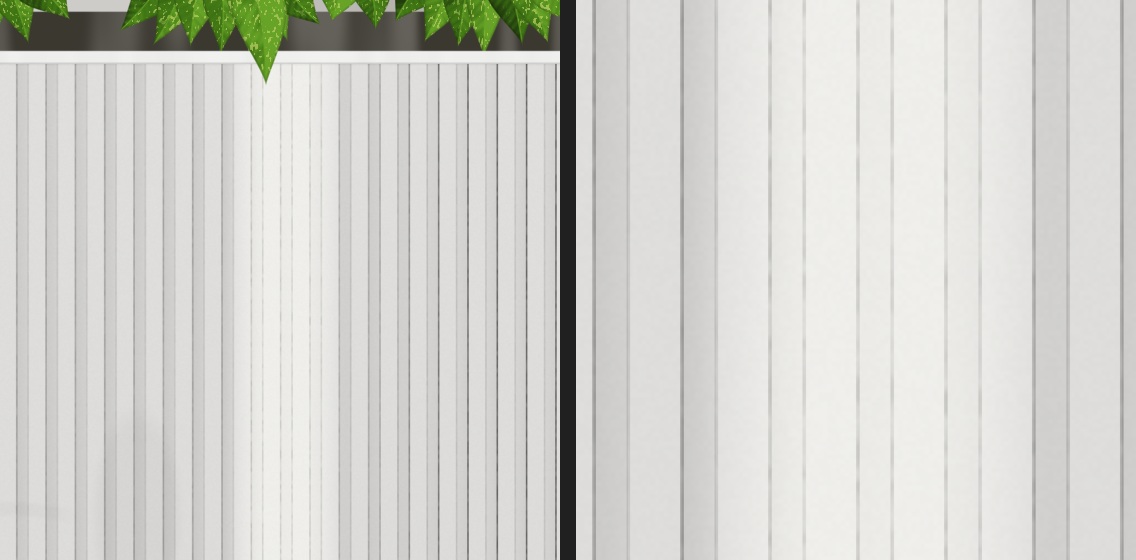
Left, the full canvas; right, a detail of the centre.
This texture is drawn by a WebGL 2 fragment shader. Its source:

```glsl
#version 300 es
precision highp float;
// White ribbed wall panel with a lit centre, a pale cap and speckled leaves hanging behind it.

#define PITCH 0.05236       // distance between grooves
#define FIRST_GROOVE 0.0299 // left edge of the first groove
#define GROOVE 0.39         // groove share of one pitch
#define LINE 0.0009         // half width of the edge lines
#define CAP_TOP 0.909
#define CAP_BOTTOM 0.887
#define LEDGE 0.979         // underside of the upper ledge
#define LEAF_HALF 0.043     // half width of a leaf
#define SPECKLE 0.70        // noise level where leaf spots begin

uniform vec2 u_resolution;
out vec4 fragColor;

const vec3 PANEL = vec3(0.878, 0.875, 0.868);
const vec3 LIT = vec3(0.935, 0.933, 0.922);
const vec3 RECESS = vec3(0.23, 0.22, 0.19);
const vec3 STONE = vec3(0.67, 0.66, 0.64);
const vec3 LEAF_DARK = vec3(0.13, 0.24, 0.05);
const vec3 LEAF_MID = vec3(0.25, 0.46, 0.08);
const vec3 LEAF_LIGHT = vec3(0.40, 0.64, 0.15);
const vec3 LEAF_SPOT = vec3(0.72, 0.80, 0.38);

float hash(vec2 p) {
  vec3 q = fract(p.xyx * 0.1031);
  q += dot(q, q.yzx + 33.33);
  return fract((q.x + q.y) * q.z);
}

float noise(vec2 p) {
  vec2 i = floor(p), f = fract(p);
  f = f * f * (3.0 - 2.0 * f);
  return mix(mix(hash(i), hash(i + vec2(1, 0)), f.x),
             mix(hash(i + vec2(0, 1)), hash(i + 1.0), f.x), f.y);
}

float line(float d, float px) {
  return 1.0 - smoothstep(LINE - 0.5 * px, LINE + px, d);
}

// Pointed leaf: bent axis, midrib, slanted veins and pale spots
void leaf(inout vec3 col, vec2 p, vec2 base, vec2 tip, float halfWidth, float seed, float px) {
  float len = distance(base, tip);
  vec2 dir = (tip - base) / len;
  float u = dot(p - base, dir) / len;
  if (u <= 0.0 || u >= 1.0) return;
  float v = dot(p - base, vec2(-dir.y, dir.x));
  v += (hash(vec2(seed, 5.0)) - 0.5) * 0.06 * u * (1.0 - u);
  float outline = 3.0 * halfWidth * sqrt(u) * pow(1.0 - u, 1.4);
  float mask = 1.0 - smoothstep(-px, px, abs(v) - outline + px);

  float tone = 0.2 + 0.7 * hash(vec2(seed, 9.0)) + 0.3 * (noise(p * 45.0 + seed) - 0.5);
  tone += v > 0.0 ? 0.18 : -0.12;
  float vein = abs(fract(u * 9.0 - abs(v) * 55.0) - 0.5);
  tone += 0.25 * (vein - 0.25);
  vec3 green = mix(LEAF_DARK, LEAF_MID, smoothstep(0.0, 0.45, tone));
  green = mix(green, LEAF_LIGHT, smoothstep(0.45, 1.0, tone));
  float spots = smoothstep(SPECKLE, SPECKLE + 0.12, noise(vec2(u * len * 190.0, v * 330.0) + seed * 7.0));
  green = mix(green, LEAF_SPOT, spots * 0.75 * smoothstep(0.1, 0.6, tone));
  green = mix(green, LEAF_LIGHT, 0.7 * line(abs(v), px));
  green *= 0.75 + 0.25 * smoothstep(0.0, 0.008, outline - abs(v));
  col = mix(col, green, mask);
}

// Clump of leaves spreading to both sides of a centre
void fan(inout vec3 col, vec2 p, float centre, float spread, int count, float px) {
  for (int i = 0; i < count; i++) {
    float t = 2.0 * float(i) / float(count - 1) - 1.0;
    float seed = float(i) + floor(centre * 100.0) + 20.0;
    float h = hash(vec2(seed, 2.0));
    vec2 base = vec2(centre + t * spread * 0.55, 1.04 + 0.02 * h);
    vec2 tip = vec2(centre + t * spread + 0.02 * (h - 0.5), 0.885 + 0.05 * t * t + 0.03 * h);
    leaf(col, p, base, tip, LEAF_HALF * (0.75 + 0.4 * h), seed, px);
  }
}

vec3 wall(vec2 p, float px) {
  float cell = fract((p.x - FIRST_GROOVE) / PITCH);
  float lit = smoothstep(0.395, 0.47, p.x) * (1.0 - smoothstep(0.55, 0.63, p.x));
  float rightSide = smoothstep(0.58, 0.85, p.x);
  vec3 col = mix(PANEL, LIT, lit);
  col -= 0.015 * (1.0 - p.y) * (1.0 - lit);

  // Groove floor, darker toward its shaded side
  float aa = px / PITCH;
  float groove = smoothstep(0.0, aa, cell) * (1.0 - smoothstep(GROOVE - aa, GROOVE, cell));
  float shade = mix(0.075 - 0.07 * cell, 0.03 + 0.06 * cell, rightSide);
  col -= groove * shade * (1.0 - 0.8 * lit);

  // Edge lines, strongest on the right and broken up in the light
  float leftEdge = line(min(cell, 1.0 - cell) * PITCH, px);
  float rightEdge = line(abs(cell - GROOVE) * PITCH, px);
  float broken = mix(1.0, 0.4 + 0.9 * noise(vec2(floor(p.x / PITCH), p.y * 130.0)), 0.3 + 0.5 * lit);
  col -= leftEdge * broken * mix(mix(0.22, 0.10, rightSide), 0.12, lit);
  col -= rightEdge * broken * mix(mix(0.09, 0.45, rightSide), 0.10, lit);

  // Faint cast shadows at the lower left, and grain
  float blob = length((p - vec2(0.245, 0.08)) / vec2(0.085, 0.20));
  col -= vec3(0.022, 0.026, 0.026) * (1.0 - smoothstep(0.75, 1.05, blob));
  float streak = abs(p.y - 0.092 + 0.12 * p.x * p.x / 0.14);
  col -= 0.018 * (1.0 - smoothstep(0.006, 0.018, streak)) * (1.0 - smoothstep(0.09, 0.15, p.x));
  col += 0.012 * (noise(p * 380.0) - 0.5);
  return col - 0.05 * (1.0 - smoothstep(0.0, 0.006, CAP_BOTTOM - p.y));
}

void main() {
  vec2 p = gl_FragCoord.xy / u_resolution;
  float px = 1.0 / min(u_resolution.x, u_resolution.y);

  // Recess with dim upright stems, under a stone ledge
  vec3 col = RECESS + 0.16 * smoothstep(0.45, 0.9, noise(vec2(p.x * 22.0, p.y * 3.0)));
  vec3 ledge = mix(PANEL, STONE, 0.35 + 0.5 * smoothstep(0.3, 0.8, p.x));
  col = mix(col, ledge, smoothstep(LEDGE - px, LEDGE + px, p.y));

  fan(col, p, -0.05, 0.17, 6, px);
  fan(col, p, 0.395, 0.18, 7, px);
  fan(col, p, 0.63, 0.045, 2, px);
  fan(col, p, 0.87, 0.17, 7, px);

  // Cap and ribbed panel stand in front
  vec3 cap = vec3(0.945, 0.945, 0.94) - 0.02 * noise(vec2(p.x * 40.0, 1.0));
  cap -= 0.13 * line(abs(p.y - CAP_BOTTOM), px);
  col = mix(col, cap, 1.0 - smoothstep(CAP_TOP - px, CAP_TOP + px, p.y));
  col = mix(col, wall(p, px), 1.0 - smoothstep(CAP_BOTTOM - px, CAP_BOTTOM, p.y));

  // One long leaf falls over the cap
  leaf(col, p, vec2(0.45, 1.04), vec2(0.475, 0.841), 0.05, 3.0, px);
  fragColor = vec4(col, 1.0);
}
```
